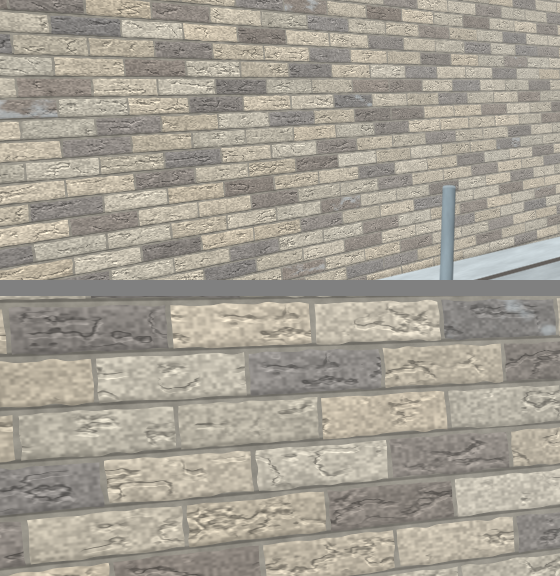
Top: the whole. Bottom: its middle third, enlarged.
Write a WebGL 2 fragment shader that draws this texture.

```glsl
#version 300 es
precision highp float;
// A brick wall in half bond receding to the right, with a ledge and a steel post.
// Canvas points are projected onto the wall plane, split into courses and bricks,
// and each brick gets a hashed tone, ragged edges, creases and grain.
#define VANISH vec2(3.906, 0.7057)  // where the courses converge
#define BRICK_LENGTH 0.2995         // pitch at the left edge
#define COURSE_HEIGHT 0.0781        // pitch at the left edge
#define FIRST_COURSE 0.0586         // drop of course zero below the horizon
#define TILT 0.0033                 // tightening of the courses downward
#define BRICK_ASPECT 3.87
#define JOINT vec2(0.062, 0.072)    // half widths, in course heights
#define LEAN 0.027                  // drift of the bond per course
#define ODDITY 0.04                 // share of bricks breaking the dark rhythm
#define WEAR 0.34                   // depth of the creases
#define GRAIN 0.27                  // strength of the fine grain
#define HAZE 0.26                   // paling of the far end

uniform vec2 u_resolution;
out vec4 fragColor;

const vec3 CREAM = vec3(0.800, 0.765, 0.695);
const vec3 SAND = vec3(0.705, 0.675, 0.610);
const vec3 UMBER = vec3(0.535, 0.512, 0.490);
const vec3 MORTAR = vec3(0.585, 0.570, 0.530);
const vec3 CHALK = vec3(0.76, 0.80, 0.82);
const vec3 AIR = vec3(0.72, 0.71, 0.685);
const vec3 PLANK = vec3(0.79, 0.83, 0.845);
const vec3 STEEL = vec3(0.54, 0.60, 0.63);

float hash(vec2 p) {
  vec3 q = fract(p.xyx * 0.1031);
  q += dot(q, q.yzx + 33.33);
  return fract((q.x + q.y) * q.z);
}

float noise(vec2 p) {
  vec2 i = floor(p), f = fract(p);
  f *= f * (3.0 - 2.0 * f);
  return mix(mix(hash(i), hash(i + vec2(1, 0)), f.x),
             mix(hash(i + vec2(0, 1)), hash(i + vec2(1, 1)), f.x), f.y);
}

float fbm(vec2 p) {
  float sum = 0.0, gain = 0.5;
  for (int i = 0; i < 4; i++) {
    sum += gain * noise(p);
    p = p * 2.1 + 17.3;
    gain *= 0.5;
  }
  return sum;
}

// Broken, mostly level lines along the contours of a stretched noise
float crease(vec2 p) {
  float contour = abs(fbm(p * vec2(0.9, 3.2)) - 0.46);
  return smoothstep(0.06, 0.0, contour) * smoothstep(0.36, 0.62, noise(p * vec2(1.1, 1.9) + 9.0));
}

// Antialiased coverage of the region where d is positive
float cover(float d, float width) {
  return clamp(d / width + 0.5, 0.0, 1.0);
}

vec3 wall(vec2 p) {
  // Projection onto the wall; v grows downward
  float depth = max(1.0 - p.x / VANISH.x, 0.05);
  float drop = ((VANISH.y - p.y) / depth - FIRST_COURSE) / COURSE_HEIGHT;
  float v = drop + TILT * drop * drop;
  float u = p.x / (depth * BRICK_LENGTH) - LEAN * v;
  vec2 plane = vec2(u * BRICK_ASPECT, v);
  vec2 blur = max(fwidth(plane), vec2(0.001));
  float detail = 1.0 - 0.8 * smoothstep(0.10, 0.36, blur.x);

  // Bond and brick cell
  float course = floor(v);
  float along = u - 0.715 + 0.5 * mod(course, 2.0);
  vec2 id = vec2(floor(along), course);
  vec2 q = (vec2(fract(along), fract(v)) - 0.5) * vec2(BRICK_ASPECT, 1.0);
  vec2 grainAt = plane + 37.0 * hash(id + 5.0);

  // Tone: every third brick is dark, stepping one brick per course with two slips
  float slip = step(5.5, course) + step(course, -4.5);
  float isDark = step(abs(mod(id.x + id.y - slip + 30.0, 3.0) - 2.0), 0.5);
  if (hash(id + 71.0) < ODDITY) isDark = 1.0 - isDark;
  float tone = hash(id + 23.0);
  vec3 face = mix(mix(SAND, CREAM, tone), UMBER * (0.93 + 0.14 * tone), isDark);
  face += (hash(id + 47.0) - 0.5) * vec3(0.025, 0.0, -0.025);

  // Weathering, creases lit from above, fine grain
  face *= 0.91 + 0.18 * fbm(grainAt * vec2(1.4, 3.0));
  float middle = 1.0 - smoothstep(0.22, 0.45, abs(q.y));
  float relief = crease(grainAt) - 0.6 * crease(grainAt - vec2(0.03, 0.09));
  face *= 1.0 - WEAR * relief * middle * detail;
  face *= 1.0 + GRAIN * detail * (noise(grainAt * vec2(9.0, 17.0)) - 0.5);
  float bloom = step(0.93, hash(id + 91.0)) * isDark;
  face = mix(face, CHALK, 0.6 * bloom * smoothstep(0.48, 0.72, fbm(grainAt * vec2(0.9, 1.8))));
  face *= 1.0 - 0.15 * smoothstep(0.30, 0.43, q.y) + 0.06 * smoothstep(-0.28, -0.4, q.y);

  // Mortar, shaded just under each course
  vec3 joint = MORTAR * (0.86 + 0.28 * fbm(plane * vec2(3.0, 5.0)));
  joint *= 1.0 - 0.26 * smoothstep(0.38, 0.44, q.y) * (1.0 - smoothstep(0.46, 0.5, q.y));

  float ragged = 0.07 * (noise(grainAt * vec2(2.5, 4.0)) - 0.5);
  vec2 inside = vec2(BRICK_ASPECT, 1.0) * 0.5 - JOINT - abs(q) + ragged;
  vec2 edge = blur * 0.85;
  vec3 color = mix(joint, face, cover(inside.x, edge.x) * cover(inside.y, edge.y));
  return mix(color, AIR, HAZE * smoothstep(0.5, 2.0, p.x));
}

void main() {
  vec2 p = gl_FragCoord.xy / u_resolution.y;
  float px = 1.5 / u_resolution.y;
  vec3 color = wall(p);

  // Ledge: pale top, dark gap, lower board
  float top = 0.012 + 0.236 * (p.x - 1.393) - p.y;
  float front = 0.27 * (p.x - 1.693) - p.y;
  color *= 1.0 - 0.18 * smoothstep(-0.025, 0.0, top);
  vec3 board = PLANK * (0.90 + 0.18 * fbm(vec2(p.x * 14.0, top * 60.0)));
  color = mix(color, board, cover(top, px));
  color = mix(color, UMBER * 0.72, cover(front, px));
  color = mix(color, board * 0.9, cover(front - 0.014, px));

  // Post: a shaded cylinder with a pale rim
  float across = (p.x - 1.594 - 0.03 * p.y) / 0.0235;
  float bulge = sqrt(max(1.0 - across * across, 0.0));
  float below = 0.333 + 0.006 * bulge - p.y;
  vec3 post = STEEL * (0.70 + 0.36 * bulge - 0.12 * across);
  post *= 0.93 + 0.14 * fbm(p * vec2(60.0, 22.0));
  post = mix(post, CHALK, 0.5 * smoothstep(0.012, 0.004, below));
  color = mix(color, post, cover((1.0 - abs(across)) * 0.0235, px) * cover(below, px));

  fragColor = vec4(color, 1.0);
}
```
